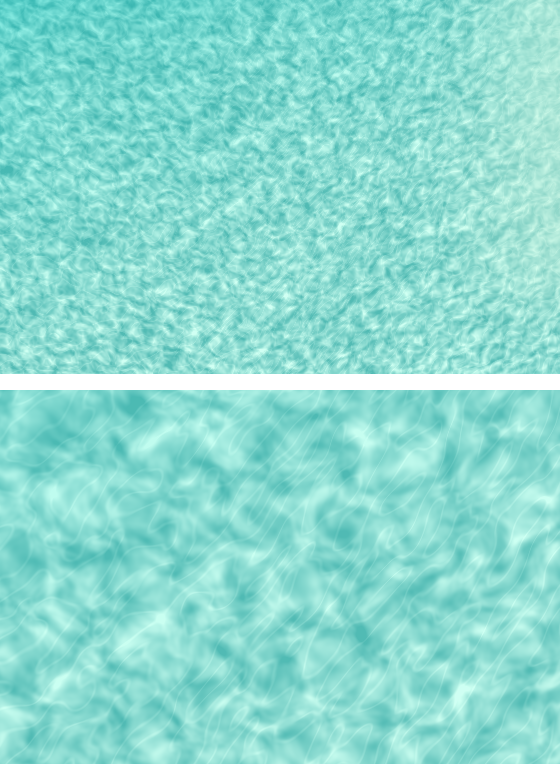
Top, the full canvas; bottom, a detail of the centre.
This texture is drawn by a Shadertoy shader. Its source:

```glsl
// Sunlit shallow sea from above: mottled turquoise ripples fading to a pale shore.

const float TAU = 6.2831853;

const vec3 DEEP_SHADOW    = vec3(0.24, 0.74, 0.72);
const vec3 DEEP_LIGHT     = vec3(0.43, 0.87, 0.84);
const vec3 SHALLOW_SHADOW = vec3(0.39, 0.77, 0.74);
const vec3 SHALLOW_LIGHT  = vec3(0.73, 0.96, 0.91);
const vec3 SAND_GLOW      = vec3(0.80, 0.95, 0.87);

float hash(vec2 cell) {
    return fract(sin(dot(cell, vec2(127.1, 311.7))) * 43758.5453);
}

vec2 rotate(vec2 p, float angle) {
    float c = cos(angle), s = sin(angle);
    return vec2(c * p.x + s * p.y, c * p.y - s * p.x);
}

// Slope of a random unit gradient at one lattice corner
float corner(vec2 cell, vec2 offset) {
    float angle = TAU * hash(cell);
    return dot(vec2(cos(angle), sin(angle)), offset);
}

float gradientNoise(vec2 p) {
    vec2 cell = floor(p), f = fract(p);
    vec2 u = f * f * f * (f * (f * 6.0 - 15.0) + 10.0);
    vec2 e = vec2(1.0, 0.0);
    float low  = mix(corner(cell, f), corner(cell + e.xy, f - e.xy), u.x);
    float high = mix(corner(cell + e.yx, f - e.yx), corner(cell + e.xx, f - e.xx), u.x);
    return mix(low, high, u.y);
}

// Noise stretched along a direction
float streaks(vec2 p, float angle, vec2 frequency) {
    return gradientNoise(rotate(p, angle) * frequency + frequency.yx);
}

// Three sizes of elongated mottles lying along one direction
float mottles(vec2 p, float angle) {
    return 0.36 * streaks(p, angle + 0.3, vec2(17.0, 25.0))
         + 0.80 * streaks(p, angle, vec2(33.0, 52.0))
         + 0.45 * streaks(p, angle - 0.25, vec2(68.0, 96.0));
}

// Thin bright lines where the noise crosses zero
float wisps(vec2 p, float angle, float width) {
    float n = streaks(p, angle, vec2(26.0, 44.0));
    return 1.0 - smoothstep(0.0, width, abs(n));
}

void mainImage(out vec4 fragColor, in vec2 fragCoord) {
    vec2 uv = fragCoord / iResolution.xy;
    vec2 p = fragCoord / iResolution.y;

    // Depth: deepest at the upper left, wandering slightly
    float wander = 0.10 * gradientNoise(p * 3.0 + 7.0);
    float reach = clamp(0.58 * uv.x + 0.9 * (1.0 - uv.y) + wander, 0.0, 1.0);
    float shore = 1.0 - (1.0 - reach) * (1.0 - reach);

    // Bend the surface so the ripples look fluid
    vec2 bend = vec2(gradientNoise(p * 22.0 + 3.1), gradientNoise(p * 22.0 + 41.7));
    vec2 q = p + 0.014 * bend;

    // Ripples turn from falling at the left to rising at the right
    float turn = smoothstep(0.2, 0.85, uv.x - 0.15 * (uv.y - 0.5));
    float ripple = mix(mottles(q, -0.40), mottles(q + 5.0, 0.70), turn);
    ripple /= length(vec2(turn, 1.0 - turn));

    // Broad slanted swells, fine grain and light lines
    float swell = streaks(p, 0.40, vec2(4.0, 15.0));
    float grain = gradientNoise(q * 150.0);
    float glint = wisps(q, mix(0.1, 0.8, turn), 0.11) - 0.25;

    float tone = 0.5 + 1.15 * ripple + 0.28 * swell + 0.16 * grain;
    tone += glint * mix(0.08, 0.20, shore);
    tone = clamp(tone, -0.2, 1.25);

    vec3 shadow = mix(DEEP_SHADOW, SHALLOW_SHADOW, shore);
    vec3 light = mix(DEEP_LIGHT, SHALLOW_LIGHT, shore);
    vec3 color = mix(shadow, light, tone);

    // Pale sand shining through along the right side
    float glow = smoothstep(0.72, 1.05, uv.x) * smoothstep(0.0, 0.4, uv.y);
    color = mix(color, SAND_GLOW, 0.55 * glow);

    fragColor = vec4(clamp(color, 0.0, 1.0), 1.0);
}
```
